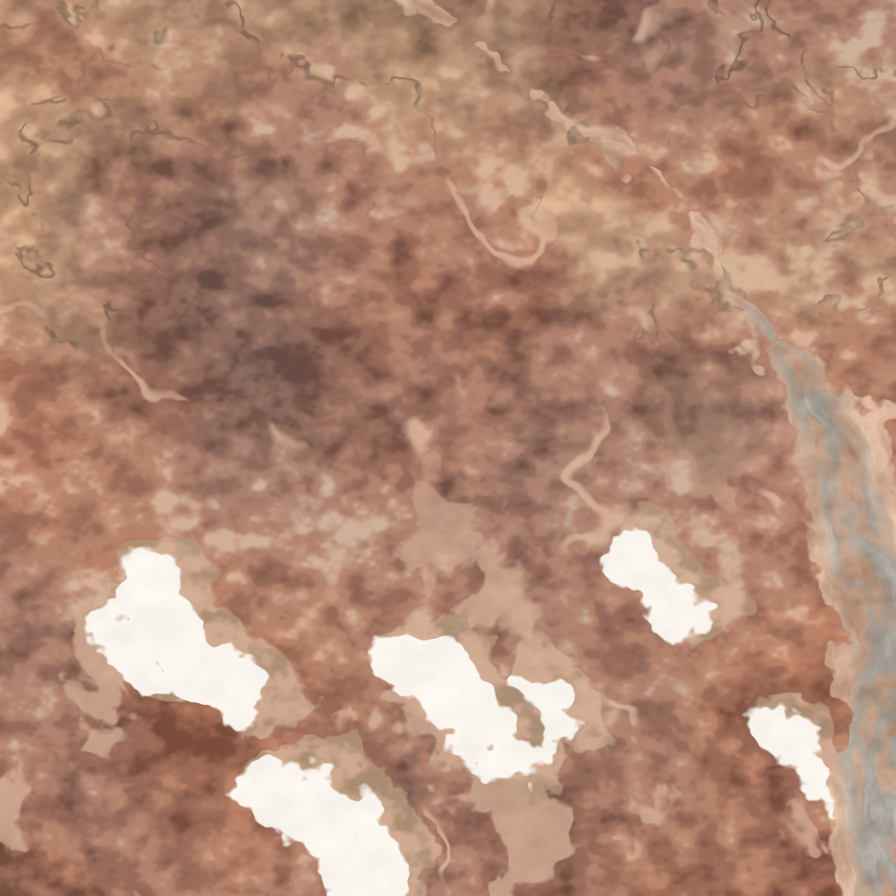
Write a WebGL 2 fragment shader that draws this texture.

```glsl
#version 300 es
precision highp float;
// Aerial view of a rust-red desert with white salt pans, pale creeks and a grey river bed.

uniform vec2 u_resolution;
out vec4 outColor;

const vec3 UMBER = vec3(0.45, 0.30, 0.25);
const vec3 RUST  = vec3(0.60, 0.42, 0.35);
const vec3 CLAY  = vec3(0.71, 0.51, 0.42);
const vec3 SAND  = vec3(0.83, 0.69, 0.59);
const vec3 SCRUB = vec3(0.69, 0.58, 0.47);
const vec3 SALT  = vec3(0.98, 0.96, 0.93);
const vec3 SILT  = vec3(0.54, 0.55, 0.53);

const int   PAN_COUNT = 8;
const float PAN_SMALL = 0.014;   // radius of minor pans
const float PAN_LARGE = 0.038;   // radius of major pans
const float BROAD_CONTRAST = 1.05;
const float GRAIN_CONTRAST = 1.0;
const float EDGE = 0.003;        // softness of the shorelines

float hash(vec2 cell) {
    vec3 h = fract(cell.xyx * 0.1031);
    h += dot(h, h.yzx + 33.33);
    return fract((h.x + h.y) * h.z);
}

float noise(vec2 p) {
    vec2 i = floor(p), f = fract(p);
    f = f * f * (3.0 - 2.0 * f);
    return mix(mix(hash(i), hash(i + vec2(1, 0)), f.x),
               mix(hash(i + vec2(0, 1)), hash(i + vec2(1, 1)), f.x), f.y);
}

float fbm(vec2 p, int octaves) {
    const mat2 TURN = mat2(1.6, 1.2, -1.2, 1.6);
    float sum = 0.0, weight = 0.5, total = 0.0;
    for (int i = 0; i < octaves; i++) {
        sum += weight * noise(p);
        total += weight;
        weight *= 0.55;
        p = TURN * p + 17.3;
    }
    return sum / total;
}

float capsule(vec2 p, vec2 halfAxis, float radius) {
    float t = clamp(dot(p, halfAxis) / dot(halfAxis, halfAxis), -1.0, 1.0);
    return length(p - halfAxis * t) - radius;
}

// Distance to the nearest of the pans scattered over the lower plain.
float saltPans(vec2 p) {
    float d = 1.0;
    for (int i = 0; i < PAN_COUNT; i++) {
        float k = float(i);
        vec2 center = vec2(fract(0.22 + 0.382 * k), 0.03 + 0.33 * fract(0.75 - 0.2 * k));
        float radius = mix(PAN_SMALL, PAN_LARGE, 0.5 + 0.5 * cos(2.0944 * k));
        d = min(d, capsule(p - center, radius * vec2(1.5, -1.4), radius));
    }
    return d;
}

// x: signed distance to the river bank, y: position across the bed.
vec2 riverBed(vec2 p) {
    float bend = max(p.y - 0.3, 0.0);
    float slope = 2.16 * bend;
    float across = (p.x - 0.985 + 1.08 * bend * bend) / sqrt(1.0 + slope * slope);
    float width = 0.05 * (1.0 - smoothstep(0.5, 0.76, p.y));
    return vec2(abs(across) - width, across);
}

float inside(float d) { return 1.0 - smoothstep(-EDGE, EDGE, d); }

void main() {
    vec2 p = gl_FragCoord.xy / u_resolution;
    vec2 warp = vec2(fbm(p * 7.0 + 3.1, 5), fbm(p * 7.0 + 41.7, 5)) - 0.5;
    vec2 q = p + 0.08 * warp;
    float broad = fbm(q * 5.0, 6);
    float grain = fbm(p * vec2(38.0, 48.0) + 9.0, 3);
    float fray = 0.07 * (fbm(p * 16.0 + 5.0, 4) - 0.5) + 0.03 * (grain - 0.5);
    float highland = smoothstep(0.62, 0.98, p.y + 1.2 * warp.x);
    float lowland = 1.0 - smoothstep(0.1, 0.5, p.y);

    // Mottled ground, paler and greener towards the top
    float tone = 0.44 + BROAD_CONTRAST * (broad - 0.5) + GRAIN_CONTRAST * (grain - 0.5)
               + 0.18 * highland - 0.07 * lowland;
    vec3 color = mix(UMBER, RUST, smoothstep(0.0, 0.38, tone));
    color = mix(color, CLAY, smoothstep(0.36, 0.62, tone));
    color = mix(color, SAND, smoothstep(0.62, 0.95, tone));
    float patches = fbm(q * 4.0 + 23.0, 4);
    color = mix(color, SCRUB * (0.7 + 0.55 * tone), 0.65 * highland * smoothstep(0.3, 0.6, patches));
    color += vec3(0.12, 0.0, -0.06) * (patches - 0.5);

    // Dark crags in the highland
    float crag = 1.0 - smoothstep(0.0, 0.03, abs(fbm(q * 9.0 + 61.0, 5) - 0.46));
    color *= 1.0 - 0.28 * crag * highland * smoothstep(0.4, 0.6, grain);

    // Broken creeks and small pale flats
    float vein = 1.0 - smoothstep(0.004, 0.018, abs(fbm(q * 3.2 + 11.0, 4) - 0.52));
    float broken = smoothstep(0.5, 0.62, fbm(p * 9.0 + 77.0, 4));
    color = mix(color, SAND * 1.04, 0.8 * vein * broken * (1.0 - 0.6 * highland));
    float flats = smoothstep(0.61, 0.67, fbm(q * 10.0 + 90.0, 5));
    color = mix(color, SAND, 0.75 * flats * (1.0 - smoothstep(0.3, 0.65, p.y)));

    // Salt pans with silty margins
    float margin = saltPans(q - vec2(0.018, 0.006)) - 0.014 + fray;
    color = mix(color, mix(SCRUB, SAND, smoothstep(0.3, 0.6, grain)), 0.85 * inside(margin));
    float pan = saltPans(q) + fray;
    color = mix(color, SALT + 0.06 * (grain - 0.5), inside(pan));

    // River bed: pale banks, streaked grey core
    vec2 river = riverBed(q);
    float streak = fbm(vec2(river.y * 70.0, p.y * 22.0), 4);
    float core = smoothstep(0.0, 0.03, -river.x + 0.6 * fray) * smoothstep(0.25, 0.65, streak);
    vec3 bed = mix(SAND, SILT, 0.85 * core) + 0.4 * (streak - 0.5) + 0.2 * (grain - 0.5);
    color = mix(color, bed, 0.92 * inside(river.x + fray));

    outColor = vec4(clamp(color, 0.0, 1.0), 1.0);
}
```
